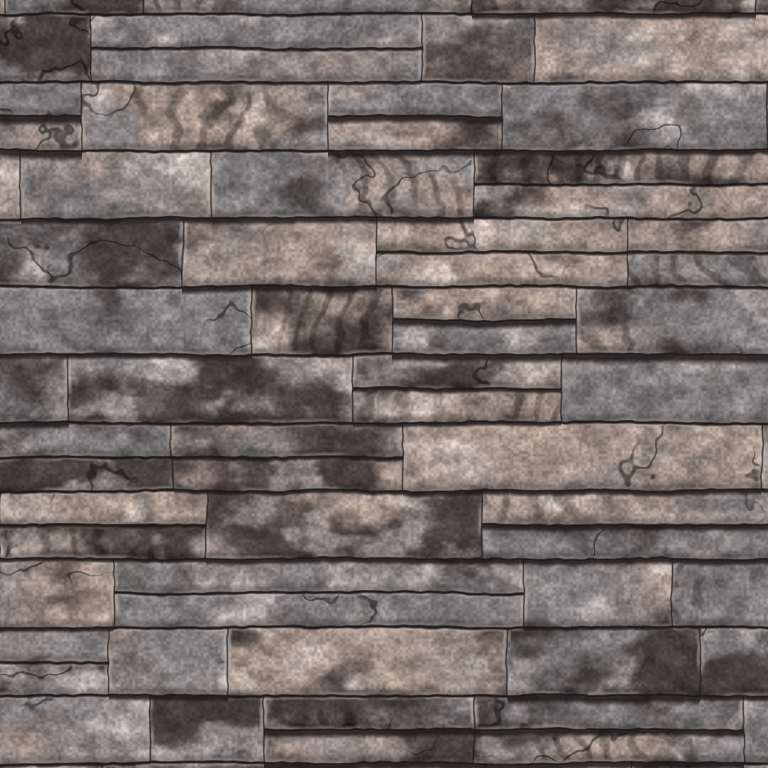
Reproduce this texture procedurally as a Shadertoy shader.

```glsl
// Dry-stacked ledgestone wall: long weathered slabs in eleven courses, some split into thin strips.
const float COURSE_HEIGHT = 0.0887;
const float TOP_SLIVER = 0.018;
const float STONE_WIDTH = 0.315;
const vec3 SLATE = vec3(0.49, 0.475, 0.48);
const vec3 TAN = vec3(0.63, 0.565, 0.53);
const vec3 CHARCOAL = vec3(0.23, 0.20, 0.195);
const vec3 PALE = vec3(0.75, 0.71, 0.69);
const vec3 GAP = vec3(0.11, 0.09, 0.09);

float hash(vec2 p) {
    vec3 q = fract(p.xyx * 0.1031);
    q += dot(q, q.yzx + 33.33);
    return fract((q.x + q.y) * q.z);
}

float noise(vec2 p) {
    vec2 i = floor(p), f = fract(p), e = vec2(0.0, 1.0);
    f = f * f * (3.0 - 2.0 * f);
    return mix(mix(hash(i), hash(i + e.yx), f.x),
               mix(hash(i + e), hash(i + e.yy), f.x), f.y);
}

float fbm(vec2 p) {
    float sum = 0.0, amp = 0.516;
    for (int i = 0; i < 5; i++) {
        sum += amp * noise(p);
        p = mat2(1.6, 1.2, -1.2, 1.6) * p + 5.3;
        amp *= 0.5;
    }
    return sum;
}

// Jittered joint in cell units
float joint(float cell, float course) {
    return cell + mix(0.08, 0.92, hash(vec2(cell + 17.0, course * 3.0 + 41.0)));
}

// Left edge, right edge and index of the stone at x
vec3 stoneAt(float x, float course) {
    float shift = 4.0 * hash(vec2(course + 9.0, 5.0)) + 3.0;
    float s = x / STONE_WIDTH + shift;
    float cell = floor(s);
    float id = s < joint(cell, course) ? cell - 1.0 : cell;
    vec2 ends = vec2(joint(id, course), joint(id + 1.0, course)) - shift;
    return vec3(ends * STONE_WIDTH, id);
}

// Depth of the shadow below a stone
float shadowDepth(vec2 id) {
    return 0.003 + 0.012 * pow(hash(id + 63.0), 3.0);
}

float line(float d, float width, float blur) {
    return 1.0 - smoothstep(width - blur, width + blur, d);
}

// Mineral colour, stains, strata and cracks of one stone
vec3 stoneColor(vec2 p, vec2 id) {
    float warmth = hash(id + 11.0), darkness = hash(id + 23.0);
    vec2 u = p + 20.0 * vec2(warmth, darkness);
    float broad = fbm(u * vec2(6.0, 9.0));
    float stain = fbm(u * vec2(11.0, 17.0) + 31.0);
    float bloom = fbm(u * vec2(14.0, 20.0) + 57.0);
    vec3 col = mix(SLATE, TAN, smoothstep(0.35, 0.68, broad + 0.5 * (warmth - 0.5)));
    col = mix(col, CHARCOAL, 0.85 * smoothstep(0.48, 0.76, stain + 0.42 * (darkness - 0.5)));
    col = mix(col, PALE, 0.65 * smoothstep(0.53, 0.73, bloom));
    // Curved strata on a few stones
    float bands = sin(170.0 * u.x + 32.0 * fbm(u * vec2(5.0, 7.0)));
    float banded = step(0.78, hash(id + 35.0)) * smoothstep(0.46, 0.58, broad);
    col *= 1.0 - 0.28 * banded * smoothstep(0.1, 0.95, bands);
    // Hairline cracks
    float crack = 1.0 - smoothstep(0.002, 0.010, abs(fbm(u * 6.0 + 80.0) - 0.5));
    col *= 1.0 - 0.45 * crack * smoothstep(0.52, 0.68, noise(u * 8.0));
    // Rough surface and grain
    col *= 0.66 + 0.68 * fbm(u * vec2(48.0, 60.0));
    return col * (0.86 + 0.28 * noise(p * 270.0));
}

void mainImage(out vec4 fragColor, in vec2 fragCoord) {
    vec2 p = fragCoord / iResolution.xy;
    float aa = 0.8 / iResolution.y;
    // Uneven, chipped outlines
    vec2 wobble = vec2(noise(p * 14.0), noise(p * 14.0 + 40.0)) - 0.5;
    vec2 chips = vec2(noise(p * 95.0), noise(p * 95.0 + 70.0)) - 0.5;
    vec2 q = p + 0.004 * wobble + 0.002 * chips;
    // Course, stone and the stone above
    float t = (1.0 - q.y - TOP_SLIVER) / COURSE_HEIGHT;
    float course = floor(t), v = t - course, strip = COURSE_HEIGHT;
    vec3 stone = stoneAt(q.x, course);
    vec2 id = vec2(stone.z, course * 2.0);
    float shade = shadowDepth(vec2(stoneAt(q.x, course - 1.0).z, course * 2.0 - 2.0));
    // Some long stones split into two strips
    if (hash(id + 47.0) < 0.27 && stone.y - stone.x > 0.1) {
        float lower = step(0.5, v);
        if (lower > 0.5) shade = shadowDepth(id);
        strip *= 0.5;
        v = fract(v * 2.0);
        id.y += lower;
    }
    // Distances to the sides
    float top = v * strip, bottom = strip - top;
    float side = min(q.x - stone.x, stone.y - q.x);
    float edge = min(side, min(top, bottom));
    // Worn pale rim, shadow and dark joint
    vec3 col = stoneColor(p, id);
    float wear = smoothstep(0.3, 0.7, fbm(p * 28.0));
    col = mix(col, PALE, 0.65 * wear * line(edge, 0.0045, 0.0025));
    col *= 1.0 - 0.25 * line(bottom, 0.008, 0.006);
    col = mix(col, GAP, 0.85 * (1.0 - smoothstep(0.35 * shade, shade + aa, top)));
    col = mix(col, GAP, 0.85 * line(min(top, bottom), 0.0012, aa));
    col = mix(col, GAP, 0.7 * line(side, 0.0010, aa));
    fragColor = vec4(clamp(col, 0.0, 1.0), 1.0);
}
```
